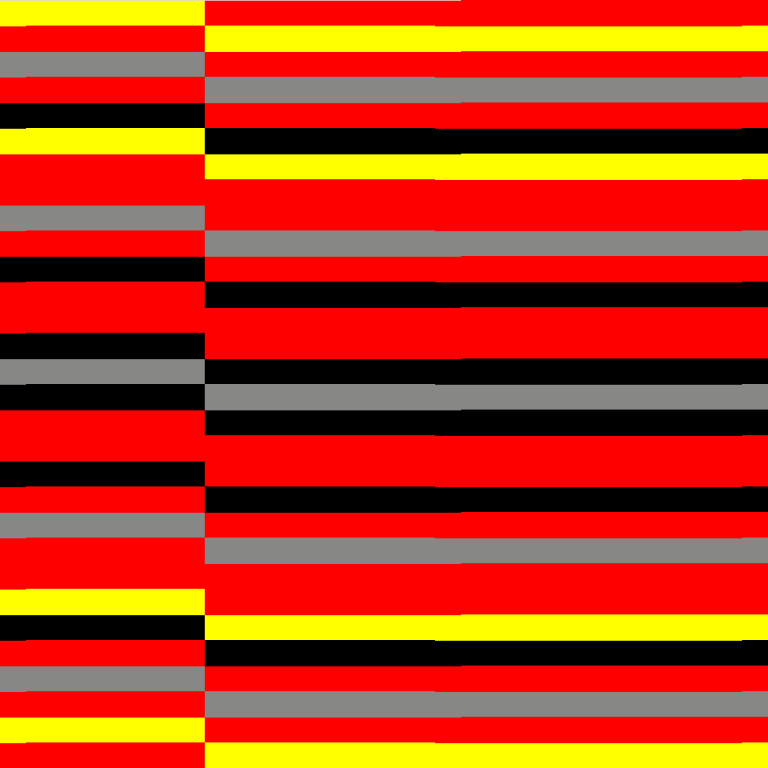
Write a Shadertoy shader that draws this pattern.

```glsl
const float CELLS = 30.0;        // cells across and down
const float SEAM = 8.0;          // column where the stripes drop by one row
const float DROP = 1.0;          // size of that drop, in rows
const int CENTRE_ROW = 14;       // mirror axis of the stripe sequence
const float EDGE_NUDGE = 0.03;   // slight misregistration of edges, in rows

const vec3 RED = vec3(1.0, 0.0, 0.0);
const vec3 BLACK = vec3(0.0);
const vec3 GREY = vec3(0.53, 0.53, 0.52);
const vec3 YELLOW = vec3(1.0, 1.0, 0.0);
const vec3 PAPER = vec3(0.85);

// Stripe colour by distance from the mirror axis
vec3 stripeColour(int row) {
    int d = abs(row - CENTRE_ROW);
    if (d % 6 == 0) return GREY;
    if (d == 1 || d == 4 || d == 10) return BLACK;
    if (d == 9 || d == 14) return YELLOW;
    return RED;
}

vec3 rowColour(int row, int drop) {
    return row < 0 ? PAPER : stripeColour(row - drop);
}

// Even and odd edges slip down over different spans of columns
float edgeOffset(float edge, float column) {
    bool odd = mod(edge, 2.0) > 0.5;
    bool slipped = odd ? (column < 1.0 || (column > 17.0 && column < 29.0))
                       : column < 18.0;
    return slipped ? EDGE_NUDGE : 0.0;
}

// Stripes with the nearest horizontal edge smoothed over one pixel
vec3 stripes(vec2 cell, int drop, float pixel) {
    float edge = floor(cell.y + 0.5);
    float side = cell.y - edge - edgeOffset(edge, cell.x);
    float below = clamp(side / pixel + 0.5, 0.0, 1.0);
    int row = int(edge);
    return mix(rowColour(row - 1, drop), rowColour(row, drop), below);
}

void mainImage(out vec4 fragColor, in vec2 fragCoord) {
    vec2 uv = fragCoord / iResolution.xy;
    vec2 cell = CELLS * vec2(uv.x, 1.0 - uv.y);   // rows count downwards
    vec2 pixel = CELLS / iResolution.xy;

    // Left block and its dropped continuation on the right
    vec3 left = stripes(cell, 0, pixel.y);
    vec3 right = stripes(cell, int(DROP), pixel.y);
    float pastSeam = clamp((cell.x - SEAM) / pixel.x + 0.5, 0.0, 1.0);

    fragColor = vec4(mix(left, right, pastSeam), 1.0);
}
```
